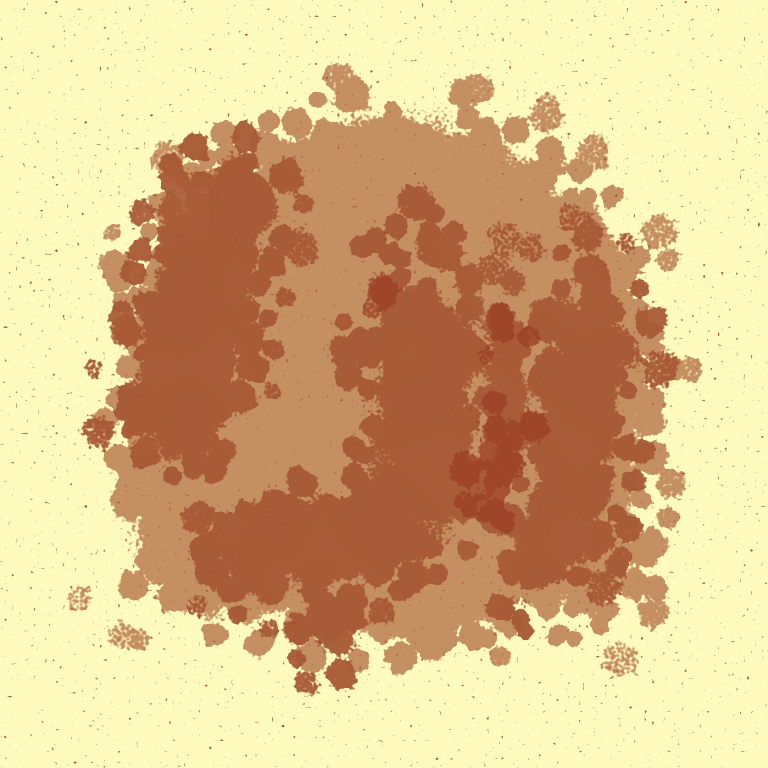
Reproduce this background procedurally as a three.js fragment shader.

```glsl
// A rough round patch of dry, sponged paint on cream paper.
// Three coats (tan, rust, deep red) each fill a distance-field region whose
// border breaks into scattered dabs, then a fine grain erodes the paint.

#define PAPER vec3(1.00, 0.98, 0.74)
#define TAN   vec3(0.77, 0.56, 0.38)
#define RUST  vec3(0.655, 0.345, 0.21)
#define DEEP  vec3(0.61, 0.24, 0.14)
#define DAB_CELL 0.034
#define GRAIN_FREQ 210.0
#define GRAIN_DEPTH 0.75
#define TAN_SPREAD 0.052
#define RUST_SPREAD 0.040
#define DEEP_SPREAD 0.022

varying vec2 vUv;

vec2 hash2(vec2 p) {
  vec3 q = fract(p.xyx * vec3(0.1031, 0.1030, 0.0973));
  q += dot(q, q.yzx + 33.33);
  return fract((q.xx + q.yz) * q.zy);
}

float corner(vec2 cell, vec2 offset) {
  float angle = 6.2832 * hash2(cell).x;
  return dot(vec2(cos(angle), sin(angle)), offset);
}

// Gradient noise, roughly -0.7 to 0.7
float noise(vec2 p) {
  vec2 i = floor(p), f = fract(p);
  vec2 u = f * f * f * (f * (f * 6.0 - 15.0) + 10.0);
  vec2 e = vec2(1.0, 0.0);
  return mix(mix(corner(i, f), corner(i + e, f - e), u.x),
             mix(corner(i + e.yx, f - e.yx), corner(i + e.xx, f - e.xx), u.x), u.y);
}

float capsule(vec2 p, vec2 a, vec2 b, float r) {
  vec2 pa = p - a, ba = b - a;
  return length(pa - ba * clamp(dot(pa, ba) / dot(ba, ba), 0.0, 1.0)) - r;
}

// Round top merged with a broad, soft-cornered base
float tanRegion(vec2 p) {
  float disc = length(p - vec2(0.501, 0.508)) - 0.375;
  vec2 q = abs(p - vec2(0.50, 0.36)) - vec2(0.255, 0.085);
  float base = length(max(q, 0.0)) + min(max(q.x, q.y), 0.0) - 0.10;
  return min(disc, base);
}

// Left column, lower sweep, middle mass and right mass
float rustRegion(vec2 p) {
  float d = capsule(p, vec2(0.290, 0.735), vec2(0.235, 0.465), 0.094);
  d = min(d, capsule(p, vec2(0.345, 0.285), vec2(0.515, 0.310), 0.088));
  d = min(d, capsule(p, vec2(0.400, 0.240), vec2(0.420, 0.165), 0.045));
  d = min(d, capsule(p, vec2(0.545, 0.560), vec2(0.560, 0.360), 0.096));
  d = min(d, capsule(p, vec2(0.765, 0.555), vec2(0.735, 0.325), 0.085));
  d = min(d, capsule(p, vec2(0.660, 0.560), vec2(0.660, 0.400), 0.060));
  d = min(d, capsule(p, vec2(0.680, 0.215), vec2(0.700, 0.290), 0.032));
  d = min(d, capsule(p, vec2(0.470, 0.685), vec2(0.600, 0.670), 0.026));
  d = min(d, capsule(p, vec2(0.740, 0.660), vec2(0.800, 0.635), 0.028));
  return min(d, length(p - vec2(0.555, 0.722)) - 0.018);
}

float deepRegion(vec2 p) {
  float d = capsule(p, vec2(0.620, 0.465), vec2(0.638, 0.340), 0.030);
  d = min(d, capsule(p, vec2(0.630, 0.455), vec2(0.680, 0.460), 0.023));
  d = min(d, length(p - vec2(0.665, 0.570)) - 0.029);
  d = min(d, length(p - vec2(0.490, 0.625)) - 0.019);
  return min(d, length(p - vec2(0.455, 0.500)) - 0.019);
}

float region(vec2 p, int coat) {
  if (coat == 0) return tanRegion(p);
  if (coat == 1) return rustRegion(p);
  return deepRegion(p);
}

// Opacity of one coat: solid core plus jittered dabs along its border
float paint(vec2 p, int coat, float spread, float grain) {
  vec2 seed = vec2(37.0, 71.0) * float(coat);
  float wobble = noise(p * 55.0 + seed) + 0.5 * noise(p * 120.0 + seed);
  float ink = 1.0 - smoothstep(-0.055, -0.015, region(p, coat) + 0.04 * noise(p * 20.0 + seed));
  vec2 home = floor(p / DAB_CELL);
  for (int y = -1; y <= 1; y++) {
    for (int x = -1; x <= 1; x++) {
      vec2 cell = home + vec2(float(x), float(y));
      vec2 rnd = hash2(cell + seed + 11.0);
      vec2 centre = (cell + hash2(cell + seed + 53.0)) * DAB_CELL;
      float sd = region(centre, coat);
      float reach = spread * (1.6 * rnd.x - 0.7 + noise(centre * 13.0 + seed));
      float radius = DAB_CELL * mix(0.42, 0.90, rnd.y);
      float dab = 1.0 - smoothstep(0.60, 1.0, length(p - centre) / radius + 0.28 * wobble);
      float strength = mix(1.0, 0.52, smoothstep(-0.02, spread, sd));
      ink = max(ink, dab * strength * step(sd, reach));
    }
  }
  return smoothstep(0.30, 0.68, ink + GRAIN_DEPTH * grain * (1.0 - 0.5 * ink));
}

void main() {
  vec2 p = vUv;
  float grain = noise(p * GRAIN_FREQ) + 0.35 * noise(p * GRAIN_FREQ * 0.5 + 19.0);
  float wash = noise(p * 9.0 + 5.0);

  vec3 colour = PAPER;
  colour = mix(colour, TAN, paint(p, 0, TAN_SPREAD, grain));
  colour = mix(colour, RUST, paint(p, 1, RUST_SPREAD, grain) * (0.95 + 0.1 * min(wash, 0.0)));
  colour = mix(colour, DEEP, 0.75 * paint(p, 2, DEEP_SPREAD, grain));
  gl_FragColor = vec4(colour, 1.0);
}
```
